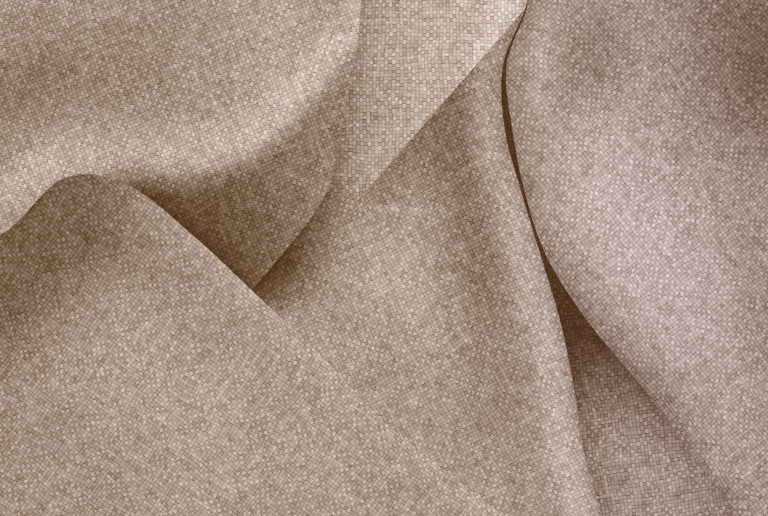
A Shadertoy shader for this texture:

```glsl
const float PI = 3.14159;
const float THREADS = 142.0;
const float BASE_TONE = 0.665;
const float RELIEF = 1.45;

float hash(vec2 c) {
    vec3 h = fract(c.xyx * vec3(0.1031, 0.1030, 0.0973));
    h += dot(h, h.yzx + 33.33);
    return fract((h.x + h.y) * h.z);
}

float corner(vec2 cell, vec2 offset) {
    float a = 2.0 * PI * hash(cell);
    return dot(vec2(cos(a), sin(a)), offset);
}

float gradientNoise(vec2 p) {
    vec2 i = floor(p), f = fract(p), e = vec2(0, 1);
    vec2 u = f * f * f * (f * (f * 6.0 - 15.0) + 10.0);
    float low = mix(corner(i, f), corner(i + e.yx, f - e.yx), u.x);
    float high = mix(corner(i + e.xy, f - e.xy), corner(i + 1.0, f - 1.0), u.x);
    return mix(low, high, u.y);
}

vec2 rotate(vec2 p, float a) {
    return vec2(cos(a) * p.x + sin(a) * p.y, cos(a) * p.y - sin(a) * p.x);
}

// Smooth curve over nine evenly spaced knots on [0, 1]
float curve(float t, float k[9]) {
    float s = clamp(t, 0.0, 0.9999) * 8.0;
    int i = int(s);
    float f = s - float(i);
    float a = k[max(i - 1, 0)], b = k[i], c = k[i + 1], d = k[min(i + 2, 8)];
    return b + 0.5 * f * (c - a + f * (2.0 * a - 5.0 * b + 4.0 * c - d + f * (3.0 * (b - c) + d - a)));
}

float lobe(vec2 p, vec2 center, vec2 radius, float angle) {
    vec2 q = rotate(p - center, angle) / radius;
    return exp(-dot(q, q));
}

float falloff(float d, float width) {
    return exp(-max(d, 0.0) / width);
}

// Plain weave with uneven threads and short pale slubs
float weave(vec2 p, float angle) {
    vec2 q = rotate(p, angle);
    q += 0.008 * vec2(gradientNoise(p * 13.0), gradientNoise(p * 13.0 + 40.0));
    vec2 g = q * THREADS, cell = floor(g), f = fract(g) - 0.5;
    bool warpOver = mod(cell.x + cell.y, 2.0) > 0.5;
    vec2 t = warpOver ? f : f.yx;
    float height = cos(PI * t.x) * mix(0.75, 1.0, cos(PI * t.y));
    float slub = gradientNoise(g * vec2(0.16, 0.85)) + gradientNoise(g.yx * vec2(0.16, 0.85) + 70.0);
    float sheen = warpOver ? 0.028 : -0.028;
    return 0.12 * (height - 0.56) + sheen + 0.10 * (hash(cell) - 0.5) + 0.065 * slub;
}

// Each cloth layer returns its tone and thread angle
vec2 centerCloth(vec2 p, float fromLeftFold, float toRightEdge, float aa) {
    float diagonal = 0.71 + (p.y - 0.63) * 0.87 - p.x;
    float upper = smoothstep(0.58, 0.68, p.y);
    float back = smoothstep(-aa, aa, diagonal) * upper;
    float tone = BASE_TONE + 0.055 * back;
    tone -= 0.06 * (upper - back) * falloff(-diagonal, 0.10);
    tone -= 0.085 * (1.0 - back) * lobe(p, vec2(0.91, 0.58), vec2(0.065, 0.36), 0.2);
    tone += 0.035 * lobe(p, vec2(0.77, 0.47), vec2(0.12, 0.14), 0.0);
    tone += 0.04 * lobe(p, vec2(0.77, 0.594), vec2(0.08, 0.009), -0.08);
    tone -= 0.04 * lobe(p, vec2(0.76, 0.615), vec2(0.07, 0.012), -0.08);
    tone -= mix(0.19, 0.09, smoothstep(0.55, 0.95, p.y)) * falloff(fromLeftFold, 0.05);
    tone -= 0.09 * lobe(p, vec2(0.55, 0.46), vec2(0.11, 0.05), 0.8);
    tone += 0.06 * lobe(vec2(toRightEdge, 0), vec2(0.04, 0), vec2(0.035, 1), 0.0);
    tone -= 0.04 * falloff(toRightEdge, 0.008);
    return vec2(tone, p.y > 0.62 && diagonal > 0.0 ? 0.0 : 0.5);
}

vec2 gapCloth(vec2 p, float fromCenter, float toRightFold) {
    float tone = mix(0.65, 0.46, smoothstep(0.12, 0.42, p.y));
    tone -= 0.08 * falloff(fromCenter, 0.03) + 0.07 * falloff(toRightFold, 0.05);
    return vec2(tone, 0.15);
}

vec2 rightCloth(vec2 p, float d) {
    float tone = 0.675 - 0.07 * falloff(d, 0.035);
    tone += 0.06 * lobe(p, vec2(1.19, 0.58), vec2(0.11, 0.24), 0.25);
    tone -= 0.07 * lobe(p, vec2(1.14, 0.88), vec2(0.07, 0.11), -0.3);
    tone += 0.04 * lobe(p, vec2(1.05, 0.90), vec2(0.03, 0.10), 0.0);
    tone -= 0.14 * lobe(p, vec2(1.48, 0.90), vec2(0.15, 0.22), 0.4);
    tone += 0.03 * lobe(p, vec2(1.37, 0.38), vec2(0.11, 0.22), 0.4);
    tone -= 0.06 * lobe(p, vec2(1.20, 0.32), vec2(0.05, 0.18), 0.65);
    tone -= 0.05 * lobe(p, vec2(1.49, 0.34), vec2(0.06, 0.25), 0.1);
    return vec2(tone, 0.65);
}

vec2 upperLeftCloth(vec2 p, float aboveLower, float toRight) {
    float crest = curve(p.x, float[9](0.63, 0.70, 0.71, 0.71, 0.755, 0.88, 1.05, 1.2, 1.3));
    float r = p.y - crest;
    float under = (1.0 - smoothstep(-0.10, -0.02, r)) * smoothstep(0.15, 0.30, p.x);
    float tone = 0.655 + 0.07 * exp(-r * r / 0.003);
    tone -= under * mix(0.15, 0.07, smoothstep(0.40, 0.62, p.x));
    tone += 0.045 * lobe(p, vec2(0.54, 0.92), vec2(0.12, 0.16), 0.0);
    tone -= 0.06 * lobe(p, vec2(0.02, 0.83), vec2(0.28, 0.09), 0.2);
    tone -= 0.08 * smoothstep(0.18, 0.28, p.x) * falloff(aboveLower, 0.04);
    tone += 0.02 * falloff(toRight, 0.015);
    return vec2(tone, 0.42);
}

vec2 lowerLeftCloth(vec2 p, float d) {
    float tone = BASE_TONE + 0.04 * falloff(d, 0.04) * smoothstep(0.25, 0.45, p.x);
    tone -= 0.09 * falloff(d, 0.05) * (1.0 - smoothstep(0.14, 0.30, p.x));
    tone -= 0.13 * lobe(p, vec2(0.03, 0.45), vec2(0.22, 0.12), 0.8);
    tone -= 0.05 * lobe(p, vec2(0.20, 0.55), vec2(0.18, 0.08), -0.5);
    tone += 0.025 * lobe(p, vec2(0.36, 0.22), vec2(0.28, 0.13), -0.6);
    tone -= 0.025 * lobe(p, vec2(0.0, 0.10), vec2(0.20, 0.15), 0.0);
    return vec2(tone, -0.6);
}

vec2 cover(vec2 below, vec2 above, float edge, float aa) {
    return vec2(mix(below.x, above.x, smoothstep(-aa, aa, edge)), edge > 0.0 ? above.y : below.y);
}

void mainImage(out vec4 fragColor, in vec2 fragCoord) {
    vec2 p = fragCoord / iResolution.y;
    float aa = 1.3 / iResolution.y;

    // Signed distances to the fold edges
    float leftFold = curve(p.y, float[9](0.05, 0.18, 0.31, 0.43, 0.541, 0.632, 0.661, 0.688, 0.70)) - p.x;
    float center = curve(p.y, float[9](1.163, 1.132, 1.112, 1.087, 1.05, 1.012, 0.979, 0.976, 1.023)) - p.x;
    float rightFold = p.x - curve(p.y, float[9](1.424, 1.337, 1.244, 1.14, 1.06, 1.017, 0.992, 0.981, 1.024));
    float lower = curve(p.x, float[9](0.545, 0.655, 0.64, 0.543, 0.426, 0.308, 0.178, 0.078, -0.008)) - p.y;

    // Layers from back to front
    vec2 cloth = gapCloth(p, -center, -rightFold);
    cloth = cover(cloth, centerCloth(p, -leftFold, center, aa), center, aa);
    cloth = cover(cloth, rightCloth(p, rightFold), rightFold, aa);
    cloth = cover(cloth, upperLeftCloth(p, -lower, leftFold), leftFold, aa);
    cloth = cover(cloth, lowerLeftCloth(p, lower), lower, aa);

    // Fold relief, weave and linen colour
    float tone = max(BASE_TONE + RELIEF * (cloth.x - BASE_TONE), 0.32);
    tone += 0.03 * gradientNoise(p * 7.0) + weave(p, cloth.y) * smoothstep(0.1, 0.6, tone);
    vec3 linen = vec3(tone, 1.07 * tone - 0.125, 1.15 * tone - 0.23);
    linen.b += 0.025 * smoothstep(0.8, 1.3, p.x) - 0.01;
    fragColor = vec4(clamp(linen, 0.0, 1.0), 1.0);
}
```
